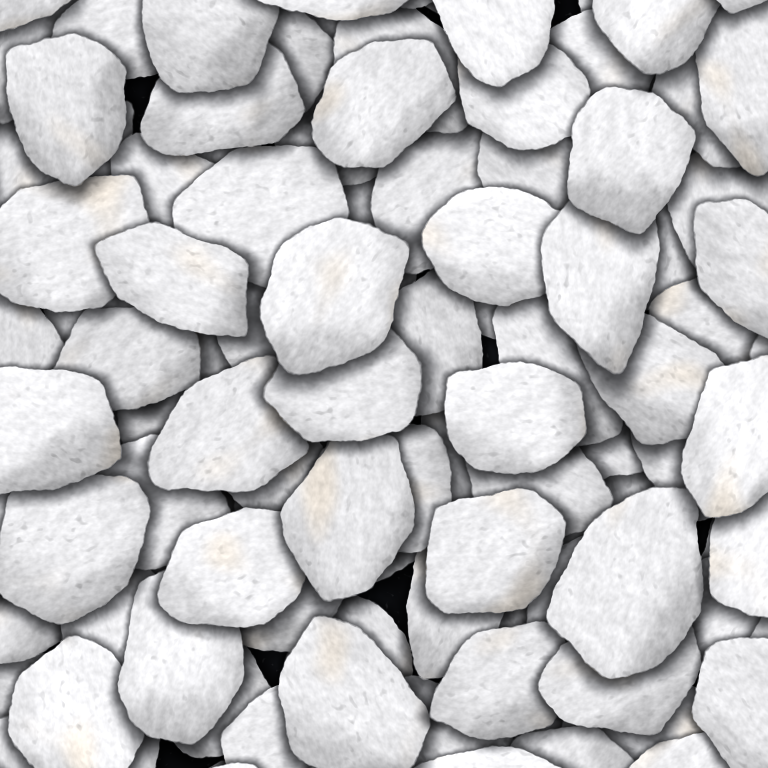
This texture is drawn by a three.js fragment shader. Its source:

```glsl
// Heap of pale crushed limestone: angular overlapping stones with dark gaps.
varying vec2 vUv;

const float TAU = 6.2831853;
const vec2 LIGHT_DIR = vec2(-0.45, 0.89);

float hash(vec2 p) {
  vec3 q = fract(vec3(p.xyx) * 0.1031);
  q += dot(q, q.yzx + 33.33);
  return fract((q.x + q.y) * q.z);
}

vec2 heading(float angle) {
  return vec2(cos(angle), sin(angle));
}

float corner(vec2 cell, vec2 f, vec2 o) {
  return dot(heading(TAU * hash(cell + o)), f - o);
}

float gradientNoise(vec2 p) {
  vec2 i = floor(p), f = p - i;
  vec2 u = f * f * f * (f * (f * 6.0 - 15.0) + 10.0);
  return mix(
    mix(corner(i, f, vec2(0, 0)), corner(i, f, vec2(1, 0)), u.x),
    mix(corner(i, f, vec2(0, 1)), corner(i, f, vec2(1, 1)), u.x), u.y);
}

float fbm(vec2 p) {
  float sum = 0.0, amp = 0.6;
  for (int i = 0; i < 4; i++) {
    sum += amp * gradientNoise(p);
    p = mat2(1.6, 1.2, -1.2, 1.6) * p + 7.3;
    amp *= 0.6;
  }
  return sum;
}

// Rounded irregular polygon of about unit radius, as a soft maximum of planes.
float stoneOutline(vec2 q, vec2 seed) {
  float sum = 0.0;
  for (int i = 0; i < 7; i++) {
    float k = float(i);
    float angle = TAU * (k + 0.75 * hash(seed + k * 3.7)) / 7.0;
    float reach = mix(0.82, 1.16, hash(seed + k * 5.3 + 11.0));
    sum += exp(15.0 * (dot(heading(angle), q) - reach));
  }
  return log(sum) / 15.0;
}

// Brightness of a flat top blended with three broken side faces.
float facetLight(vec2 q, float turn, vec2 seed) {
  float weights = exp(-5.0), sum = weights;
  for (int i = 0; i < 3; i++) {
    float k = float(i);
    float angle = TAU * (k + 0.8 * hash(seed + k * 7.1 + 23.0)) / 3.0;
    float height = mix(0.75, 1.15, hash(seed + k * 2.9 + 41.0)) - dot(heading(angle), q);
    float w = exp(-14.0 * height);
    float slope = dot(heading(angle + turn), LIGHT_DIR);
    sum += w * (0.94 + 0.11 * slope - 0.07 * hash(seed + k + 57.0));
    weights += w;
  }
  return sum / weights;
}

void main() {
  vec2 p = vUv;
  vec2 rough = vec2(fbm(p * 22.0), fbm(p * 22.0 + 50.0));

  // Slate floor below the stones
  float slate = smoothstep(0.05, 0.45, gradientNoise(p * 3.5 + 4.0));
  vec3 ground = mix(vec3(0.035, 0.037, 0.045), vec3(0.3, 0.34, 0.4), slate);
  ground += 0.12 * smoothstep(0.3, 0.6, gradientNoise(p * 130.0));

  float cover = 0.0, shade = 1.0, tone = 1.0;
  vec2 grainUv = p;

  // Three layers of stones, painted from the bottom up
  for (int layer = 0; layer < 3; layer++) {
    float level = float(layer);
    vec2 grid = p / 0.185 + level * vec2(0.53, 0.47) + 20.0;
    for (int n = 0; n < 9; n++) {
      float row = floor(float(n) / 3.0);
      vec2 cell = floor(grid) + vec2(float(n) - 3.0 * row, row) - 1.0;
      vec2 seed = cell + level * 71.0;
      vec2 jitter = vec2(hash(seed + 3.1), hash(seed + 8.7));
      vec2 local = (grid - cell - mix(vec2(0.25), vec2(0.75), jitter)) * 0.185;
      float turn = TAU * hash(seed + 15.3);
      vec2 axis = heading(turn);
      vec2 turned = vec2(dot(local, axis), dot(local, vec2(-axis.y, axis.x)));
      vec2 size = vec2(mix(0.09, 0.123, hash(seed + 19.9)), mix(0.067, 0.088, hash(seed + 27.1)));
      vec2 q = (turned + rough * 0.007) / size;
      if (dot(q, q) > 4.0) continue;

      float d = stoneOutline(q, seed) * size.y;
      float mask = 1.0 - smoothstep(-0.0012, 0.0012, d);
      float facing = dot(normalize(local + 0.0001), LIGHT_DIR);

      // Contact shadow, wider on the side away from the light
      float shadowWidth = 0.017 - 0.009 * facing;
      shade *= mix(0.26, 1.0, smoothstep(-0.004, shadowWidth, d));

      float rim = smoothstep(-0.016, 0.0, d);
      float light = facetLight(q + rough * 0.16, turn, seed);
      light += rim * (0.07 * facing - 0.03);
      light *= 0.89 + 0.04 * level + 0.09 * (hash(seed + 33.0) - 0.5);

      shade = mix(shade, 1.0, mask);
      tone = mix(tone, light, mask);
      cover = max(cover, mask);
      if (mask > 0.5) grainUv = turned + 9.0 * jitter;
    }
  }

  // Chipped, mottled surface with pits and faint rust
  vec2 g = grainUv * vec2(0.8, 1.15);
  float chips = fbm(g * 45.0) - fbm(g * 45.0 + vec2(0.25, -0.3));
  float mottle = fbm(g * 16.0);
  float grit = gradientNoise(g * 170.0);
  float pits = smoothstep(0.15, 0.5, gradientNoise(g * 105.0)) * smoothstep(-0.2, 0.4, mottle);
  float surface = tone + 0.1 * chips + 0.06 * mottle + 0.055 * grit - 0.13 * pits;
  float rust = smoothstep(0.2, 0.6, gradientNoise(g * 11.0 + 3.0));
  vec3 stone = surface * mix(vec3(0.985, 0.985, 0.995), vec3(1.0, 0.965, 0.92), rust);

  vec3 color = mix(ground, stone, cover) * mix(vec3(0.96, 0.97, 1.0), vec3(1.0), shade) * shade;
  gl_FragColor = vec4(clamp(color, 0.0, 1.0), 1.0);
}
```
